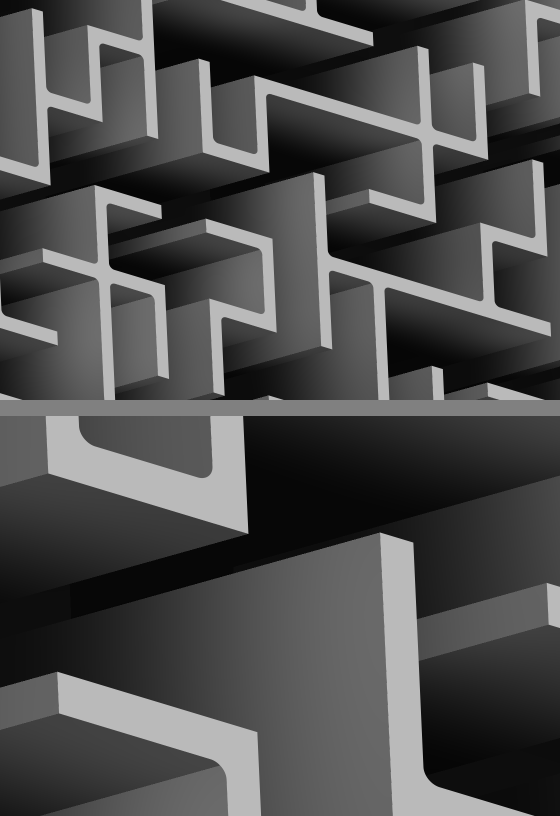
Top, the full canvas; bottom, a detail of the centre.
Write a Shadertoy shader that draws this background.

```glsl
#define RIGHT vec2(0.139, -0.042)      // grid step along a row
#define UP vec2(-0.009, 0.2)           // grid step along a column
#define VIEW vec2(1.0, 0.28)           // screen shift towards deeper walls
#define HALF_WALL vec2(0.1, 0.087)     // half thickness in grid units
#define FILLET 0.013                   // radius of inner corners
#define TOP_GRAY 0.73
#define SIDE_GRAY vec2(0.385, 0.05)    // left faces: near, deep
#define UNDER_GRAY vec2(0.255, 0.025)  // lower faces: near, deep
#define FADE_DEPTH vec2(2.4, 1.9)      // fade of left and lower faces
#define SEED 57.0
#define AA 2

float hash(vec2 p) {
    vec3 q = fract(vec3(p.xyx) * 0.1031);
    q += dot(q, q.yzx + 33.33);
    return fract((q.x + q.y) * q.z);
}

float valueNoise(vec2 p) {
    vec2 i = floor(p), f = fract(p);
    f = f * f * (3.0 - 2.0 * f);
    return mix(mix(hash(i), hash(i + vec2(1, 0)), f.x),
               mix(hash(i + vec2(0, 1)), hash(i + vec2(1, 1)), f.x), f.y);
}

// Every node sends out one wall: 0 right, 1 up, 2 left, 3 down
int heading(vec2 node) {
    return int(4.0 * hash(node + SEED));
}

bool hasWall(vec2 node, int axis, vec2 step1) {
    return heading(node) == axis || heading(node + step1) == axis + 2;
}

float boxDistance(vec2 p, vec2 extent) {
    vec2 d = (abs(p) - extent) * vec2(RIGHT.x, UP.y);
    return length(max(d, 0.0)) + min(max(d.x, d.y), 0.0);
}

float roundUnion(float a, float b, float r) {
    vec2 u = max(vec2(r - a, r - b), 0.0);
    return max(r, min(a, b)) - length(u);
}

// Gray of the face met at a depth, darkening downwards
float faceGray(vec2 hit, float depth, bool leftFace) {
    float glow = 0.82 + 0.34 * valueNoise(hit * 0.8 + SEED);
    vec2 tone = leftFace ? SIDE_GRAY : UNDER_GRAY;
    float fade = leftFace ? FADE_DEPTH.x : FADE_DEPTH.y;
    return glow * mix(tone.x, tone.y, smoothstep(0.0, fade, depth));
}

float mazeGray(vec2 p, float pixel) {
    mat2 toGrid = inverse(mat2(RIGHT, UP));
    vec2 g = toGrid * p;
    vec2 ray = toGrid * VIEW;
    ray /= ray.x;

    float depth = 1e3;
    bool leftFace = true;
    vec2 wallDist = vec2(1e3);
    float postDist = 1e3;

    for (int j = -1; j <= 2; j++)
    for (int i = -1; i <= 3; i++) {
        vec2 node = floor(g) + vec2(i, j);
        postDist = min(postDist, boxDistance(g - node, HALF_WALL));
        for (int axis = 0; axis < 2; axis++) {
            vec2 along = axis == 0 ? vec2(1, 0) : vec2(0, 1);
            if (!hasWall(node, axis, along)) continue;

            // Flat top
            vec2 q = g - node - 0.5 * along;
            vec2 extent = mix(HALF_WALL, vec2(0.5), along);
            wallDist[axis] = min(wallDist[axis], boxDistance(q, extent));

            // Side faces, where the sight line enters the box
            extent += HALF_WALL * along;
            vec2 enter = (-extent - q) / ray;
            vec2 leave = (extent - q) / ray;
            float t = max(enter.x, enter.y);
            if (t >= 0.0 && t < min(leave.x, leave.y) && t < depth) {
                depth = t;
                leftFace = enter.x > enter.y;
            }
        }
    }

    float gray = faceGray(g + ray * min(depth, 9.0), depth, leftFace);
    float top = min(roundUnion(wallDist.x, wallDist.y, FILLET), postDist);
    return mix(gray, TOP_GRAY, clamp(0.5 - top / pixel, 0.0, 1.0));
}

void mainImage(out vec4 fragColor, in vec2 fragCoord) {
    float pixel = 1.0 / (iResolution.y * float(AA));
    float gray = 0.0;
    for (int y = 0; y < AA; y++)
    for (int x = 0; x < AA; x++) {
        vec2 offset = (vec2(x, y) + 0.5) / float(AA) - 0.5;
        gray += mazeGray((fragCoord + offset) / iResolution.y, pixel);
    }
    fragColor = vec4(vec3(gray / float(AA * AA)), 1.0);
}
```
